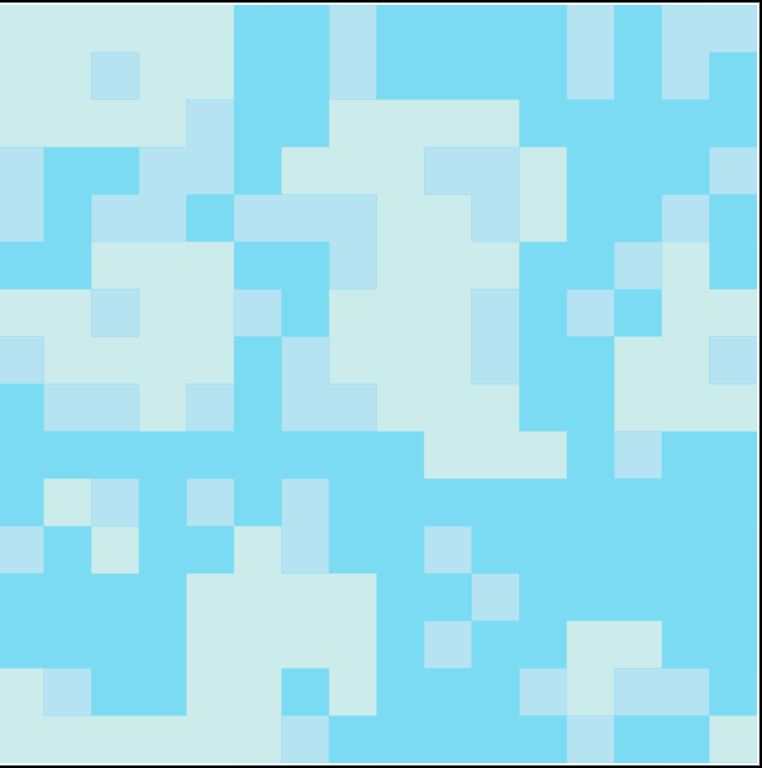
Reproduce this pattern procedurally as a WebGL 2 fragment shader.

```glsl
#version 300 es
precision highp float;
// Camouflage of square tiles in sky blue, cream and pale blue, inside a thin frame.
// A shuffled 16 x 16 grid, averaged over neighbours, gives the blue and cream patches;
// a second shuffle scatters the pale tiles, which get a faint blue rim.
uniform vec2 u_resolution;
out vec4 fragColor;

const vec3 SKY = vec3(0.48, 0.86, 0.95);
const vec3 CREAM = vec3(0.80, 0.92, 0.92);
const vec3 PALE = vec3(0.71, 0.89, 0.95);

// Reversible 8-bit hash: each of the 256 cells gets a different value in 0..1,
// so the share of each colour stays steady.
float shuffle(ivec2 cell, uint seed) {
    uint n = uint((cell.x & 15) | ((cell.y & 15) << 4)) ^ seed;
    for (uint i = 0u; i < 5u; i++) {
        n = (n * 167u + seed + i * 29u) & 255u;
        n ^= n >> 3;
    }
    return float(n) / 255.0;
}

// Weighted mean of the shuffle over a 3 x 3 neighbourhood.
float patchField(ivec2 cell) {
    float sum = 0.0, total = 0.0;
    for (int y = -1; y <= 1; y++) {
        for (int x = -1; x <= 1; x++) {
            float weight = 1.0 - 0.25 * float(x * x + y * y);
            sum += weight * shuffle(cell + ivec2(x, y), 77u);
            total += weight;
        }
    }
    return sum / total;
}

// Tile colour in rgb, pale-tile mask in alpha.
vec4 tile(ivec2 cell) {
    if (shuffle(cell, 201u) < 0.205) return vec4(PALE, 1.0);
    return vec4(patchField(cell) > 0.523 ? CREAM : SKY, 0.0);
}

void main() {
    vec2 p = gl_FragCoord.xy / u_resolution.y;
    float right = u_resolution.x / u_resolution.y;
    float pixel = 1.0 / u_resolution.y;

    // Grid anchored to the lower right corner of the frame
    vec2 grid = vec2(16.0 - (right - 0.0066 - p.x) / 0.0619, (p.y - 0.0064) / 0.0617);
    vec2 corner = floor(grid - 0.5);
    ivec2 cell = ivec2(corner);

    // Blend the four nearest tiles across narrow soft edges
    float soft = max(0.02, 0.7 * pixel / 0.0617);
    vec2 t = smoothstep(0.5 - soft, 0.5 + soft, grid - 0.5 - corner);
    vec4 lower = mix(tile(cell), tile(cell + ivec2(1, 0)), t.x);
    vec4 upper = mix(tile(cell + ivec2(0, 1)), tile(cell + ivec2(1, 1)), t.x);
    vec4 blend = mix(lower, upper, t.y);

    // Faint blue rim where the pale mask changes
    float rim = 4.0 * blend.a * (1.0 - blend.a);
    vec3 color = mix(blend.rgb, SKY, 0.4 * rim);

    // White line, then black border, on the top, right and bottom
    float border = min(right - p.x, min(p.y, 1.0 - p.y));
    float aa = 0.6 * pixel;
    color = mix(vec3(0.96, 0.99, 0.99), color, smoothstep(0.0064 - aa, 0.0064 + aa, border));
    color *= smoothstep(0.0033 - aa, 0.0033 + aa, border);
    fragColor = vec4(color, 1.0);
}
```
